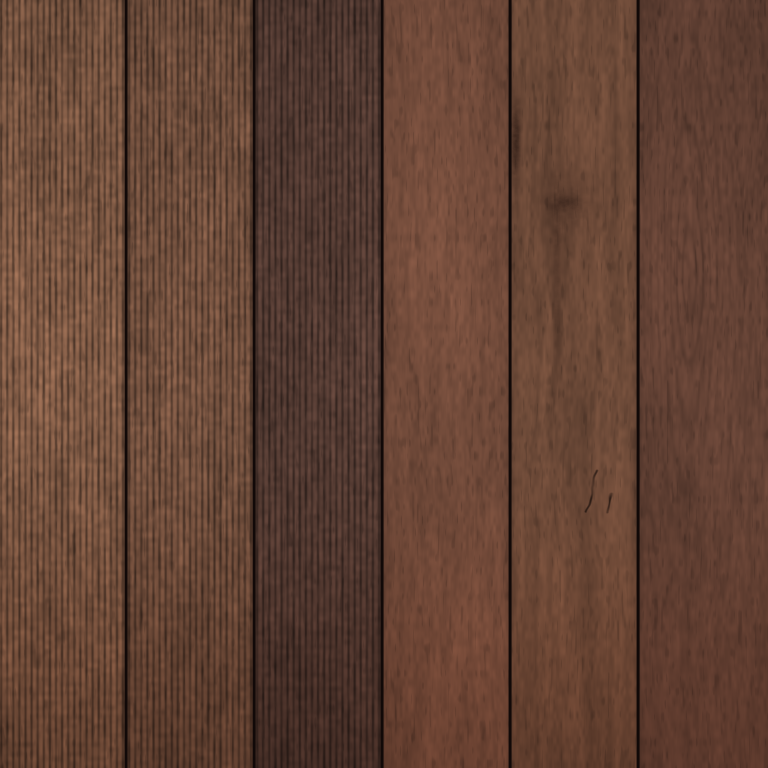
Write a Shadertoy shader that draws this texture.

```glsl
// Six vertical hardwood deck boards: three finely grooved, three smooth with grain, a knot and checks.

const float BOARDS = 6.0;
const float GROOVED_BOARDS = 3.0;
const float GROOVES = 21.0;          // per grooved board
const float GROOVE_DEPTH = 0.36;
const float SEAM_HALF = 0.0016;
const float SEAM_SHIFT = 0.0025;     // seams sit slightly left of each sixth
const vec3 SEAM_COLOR = vec3(0.065, 0.037, 0.030);
const vec3 KNOT_COLOR = vec3(0.20, 0.125, 0.095);
const vec3 LOW_TINT = vec3(1.01, 0.95, 0.92);
const vec2 KNOT = vec2(0.738, 0.735);
const vec2 FIGURE = vec2(0.897, 0.63); // centre of the arched grain
const vec3 BOARD_COLORS[6] = vec3[6](
    vec3(0.490, 0.346, 0.264), vec3(0.463, 0.324, 0.250), vec3(0.338, 0.237, 0.203),
    vec3(0.438, 0.288, 0.224), vec3(0.424, 0.288, 0.218), vec3(0.378, 0.250, 0.200));

float hash(vec2 p) {
    vec3 q = fract(p.xyx * 0.1031);
    q += dot(q, q.yzx + 33.33);
    return fract((q.x + q.y) * q.z);
}

float noise(vec2 p) {
    vec2 i = floor(p), f = fract(p);
    f = f * f * (3.0 - 2.0 * f);
    return mix(mix(hash(i), hash(i + vec2(1, 0)), f.x),
               mix(hash(i + vec2(0, 1)), hash(i + vec2(1, 1)), f.x), f.y);
}

float fbm(vec2 p) {
    float sum = 0.0, gain = 0.5;
    for (int i = 0; i < 4; i++) {
        sum += gain * noise(p);
        p = p * 2.03 + 17.7;
        gain *= 0.5;
    }
    return sum / 0.9375;
}

float segmentDistance(vec2 p, vec2 a, vec2 b) {
    vec2 ab = b - a;
    return length(p - a - ab * clamp(dot(p - a, ab) / dot(ab, ab), 0.0, 1.0));
}

// Soft elliptical spot, 1 at its centre
float spot(vec2 p, vec2 center, vec2 radius) {
    vec2 q = (p - center) / radius;
    return exp(-dot(q, q));
}

// Brightness of the wood fibres, centred on 1
float grain(vec2 p, float board) {
    vec2 q = p + vec2(0.0, board * 5.37);
    q.x += 0.006 * (noise(q * vec2(12.0, 7.0)) - 0.5);
    float blotch = fbm(q * vec2(14.0, 4.0)) - 0.5;
    float fibre = fbm(q * vec2(140.0, 14.0)) - 0.5;
    float fleck = noise(q * vec2(270.0, 95.0)) - 0.5;
    float pore = smoothstep(0.68, 0.95, noise(q * vec2(330.0, 60.0) + 40.0));
    return 1.0 + 0.22 * blotch + 0.22 * fibre + 0.13 * fleck - 0.11 * pore;
}

// Knot with bent streaks and two drying checks
vec3 addKnot(vec3 color, vec2 p, float px) {
    float bend = 0.022 * spot(p, KNOT, vec2(0.035, 0.07)) * sign(p.x - KNOT.x)
               * smoothstep(0.0, 0.02, abs(p.x - KNOT.x));
    float streak = noise(vec2((p.x - bend + 0.012 * noise(p * vec2(4.0, 9.0))) * 95.0, p.y * 2.5));
    color *= 1.0 - 0.10 * smoothstep(0.4, 0.95, streak);
    float ragged = 0.5 + fbm(p * vec2(90.0, 130.0));
    float dark = 0.42 * spot(p, KNOT, vec2(0.022, 0.012)) + 0.22 * spot(p, KNOT, vec2(0.035, 0.05))
               + 0.28 * spot(p, vec2(0.725, 0.63), vec2(0.006, 0.10))
               + 0.70 * spot(p, vec2(0.672, 0.82), vec2(0.006, 0.055));
    color = mix(color, KNOT_COLOR, clamp(dark * ragged, 0.0, 0.9));
    vec2 q = p + vec2(0.005 * (noise(p * 90.0) - 0.5), 0.0);
    float check = min(segmentDistance(q, vec2(0.764, 0.334), vec2(0.777, 0.387)),
                      segmentDistance(q, vec2(0.790, 0.333), vec2(0.795, 0.357)));
    float broken = 0.35 + 0.6 * noise(p * vec2(60.0, 120.0));
    return mix(color, KNOT_COLOR * 0.6, broken * (1.0 - smoothstep(0.0, 0.0014 + px, check)));
}

// Nested arches of growth rings
float archedGrain(vec2 p) {
    vec2 q = (p - FIGURE) * vec2(1.0, 0.13);
    float radius = length(q) + 0.012 * (fbm(p * vec2(14.0, 6.0)) - 0.5);
    float ring = 0.5 + 0.5 * cos(radius * 720.0);
    return 1.0 - 0.13 * ring * ring * ring * exp(-radius * 18.0);
}

void mainImage(out vec4 fragColor, in vec2 fragCoord) {
    vec2 uv = fragCoord / iResolution.xy;
    float px = 1.0 / iResolution.x;
    float across = (uv.x + SEAM_SHIFT) * BOARDS;
    float board = clamp(floor(across), 0.0, BOARDS - 1.0);
    float local = across - board;

    // Board colour, grain and light that fades towards both ends
    vec3 color = BOARD_COLORS[int(board)] * grain(uv, board);
    float fade = uv.y < 0.6 ? (0.6 - uv.y) / 0.6 : (uv.y - 0.6) * 1.4;
    float grooved = 1.0 - step(GROOVED_BOARDS, board);
    color *= 1.05 - mix(0.13, 0.27, grooved) * fade * fade;
    color *= mix(LOW_TINT, vec3(1.0), smoothstep(0.0, 0.45, uv.y));

    if (grooved > 0.5) {
        // Rounded grooves of uneven depth, ridges crossed by short ripples
        float wave = 0.5 + 0.5 * cos(6.2832 * (local * GROOVES + 0.5));
        float wear = 0.60 + 0.60 * noise(vec2(floor(local * GROOVES) + board * 31.0, uv.y * 40.0));
        float ripple = noise(vec2(uv.x * 95.0, uv.y * 165.0 + board * 9.0)) - 0.5;
        color *= (1.04 + 0.15 * ripple) * (1.0 - GROOVE_DEPTH * wave * wave * wear);
    } else if (board == 4.0) {
        color = addKnot(color, uv, px);
    } else if (board == 5.0) {
        color *= archedGrain(uv);
    }

    // Dark inner seams with shaded board edges
    float side = (across - clamp(round(across), 1.0, BOARDS - 1.0)) / BOARDS;
    float seam = abs(side);
    color *= 1.0 - 0.18 * exp(-seam * 260.0);
    color = mix(SEAM_COLOR, color, smoothstep(SEAM_HALF - px * 0.5, SEAM_HALF + px, seam));

    fragColor = vec4(clamp(color, 0.0, 1.0), 1.0);
}
```
